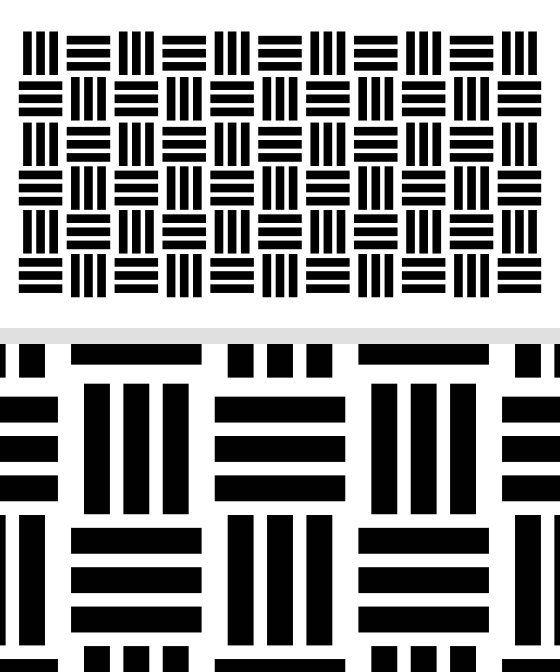
Top: the whole. Bottom: its middle third, enlarged.
Write a WebGL 1 fragment shader that draws this pattern.

```glsl
precision highp float;

// Black basket weave on white: 11 by 6 tiles of three parallel bars, turned a
// quarter in checkerboard order. Each pixel finds its nearest tile and bar, then
// takes the coverage of that bar; clamped indices leave the margins blank.

uniform vec2 u_resolution;

// Nearest cell index, held within the range of existing cells.
float nearestCell(float x, float pitch, float first, float last) {
  return clamp(floor(x / pitch + 0.5), first, last);
}

// Smoothed coverage of a centred box.
float boxCoverage(vec2 p, vec2 halfSize, float pixel) {
  vec2 edge = clamp((halfSize - abs(p)) / pixel + 0.5, 0.0, 1.0);
  return edge.x * edge.y;
}

void main() {
  // Units are 1/300 of the canvas height; the origin is the centre tile.
  float pixel = 300.0 / u_resolution.y;
  vec2 p = (gl_FragCoord.xy - 0.5 * u_resolution) * pixel;
  p.y -= 18.0;

  // The rows above the origin sit slightly further apart.
  vec2 pitch = vec2(43.8, p.y > 0.0 ? 41.65 : 40.0);
  vec2 tile = vec2(nearestCell(p.x, pitch.x, -5.0, 5.0),
                   nearestCell(p.y, pitch.y, -3.0, 2.0));
  vec2 local = p - tile * pitch;

  // Upright bars on odd tiles, level bars on even ones.
  bool upright = mod(tile.x + tile.y, 2.0) > 0.5;
  vec2 across = upright ? local : local.yx;
  across.x -= 12.0 * nearestCell(across.x, 12.0, -1.0, 1.0);

  float ink = boxCoverage(across, vec2(3.95, 19.9), pixel);
  gl_FragColor = vec4(mix(vec3(1.0), vec3(0.005), ink), 1.0);
}
```
